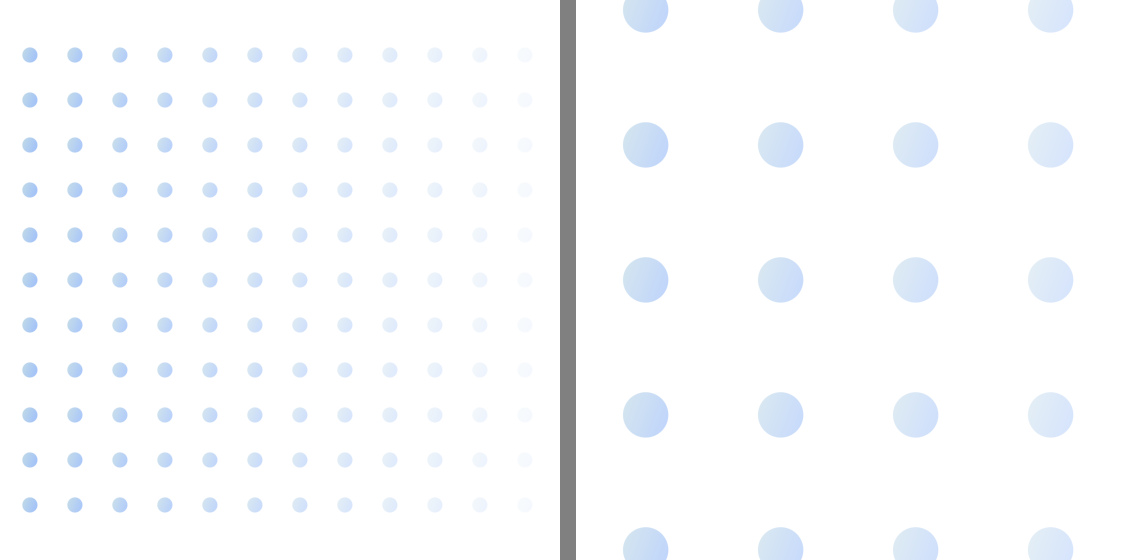
Left: the whole. Right: its middle third, enlarged.
Reproduce this pattern procedurally as a Shadertoy shader.

```glsl
// Grid of soft blue gradient dots on white, fading out from left to right.

const vec2  GRID_COUNT   = vec2(12.0, 11.0);      // dots across and down
const vec2  FIRST_DOT    = vec2(0.0534, 0.0983);  // centre of the lower left dot
const float PITCH        = 0.08035;               // distance between dot centres
const float DOT_RADIUS   = 0.0135;
const vec2  TINT_AXIS    = vec2(0.94, -0.34);     // direction of the gradient in a dot
const vec3  BACKGROUND   = vec3(1.0);
const vec3  PALE_TEAL    = vec3(0.745, 0.845, 0.910);
const vec3  SKY_BLUE     = vec3(0.635, 0.760, 0.975);
const float FADE_START   = 1.0;                   // opacity of the first column
const float FADE_END     = 0.11;                  // opacity of the last column

// Offset from the nearest dot centre; also returns that dot's column and row.
vec2 nearestDot(vec2 p, out vec2 cell) {
    vec2 g = (p - FIRST_DOT) / PITCH;
    cell = clamp(floor(g + 0.5), vec2(0.0), GRID_COUNT - 1.0);
    return (g - cell) * PITCH;
}

void mainImage(out vec4 fragColor, in vec2 fragCoord) {
    vec2 uv = fragCoord / iResolution.xy;
    float pixel = 1.0 / min(iResolution.x, iResolution.y);

    // Disc with a one-pixel smooth edge
    vec2 cell;
    vec2 offset = nearestDot(uv, cell);
    float coverage = 1.0 - smoothstep(-0.75 * pixel, 0.75 * pixel, length(offset) - DOT_RADIUS);

    // Gradient inside each dot
    float tint = clamp(0.5 + 0.5 * dot(offset, TINT_AXIS) / DOT_RADIUS, 0.0, 1.0);
    vec3 dotColor = mix(PALE_TEAL, SKY_BLUE, tint);

    // Column by column fade
    float opacity = mix(FADE_START, FADE_END, cell.x / (GRID_COUNT.x - 1.0));

    fragColor = vec4(mix(BACKGROUND, dotColor, coverage * opacity), 1.0);
}
```
